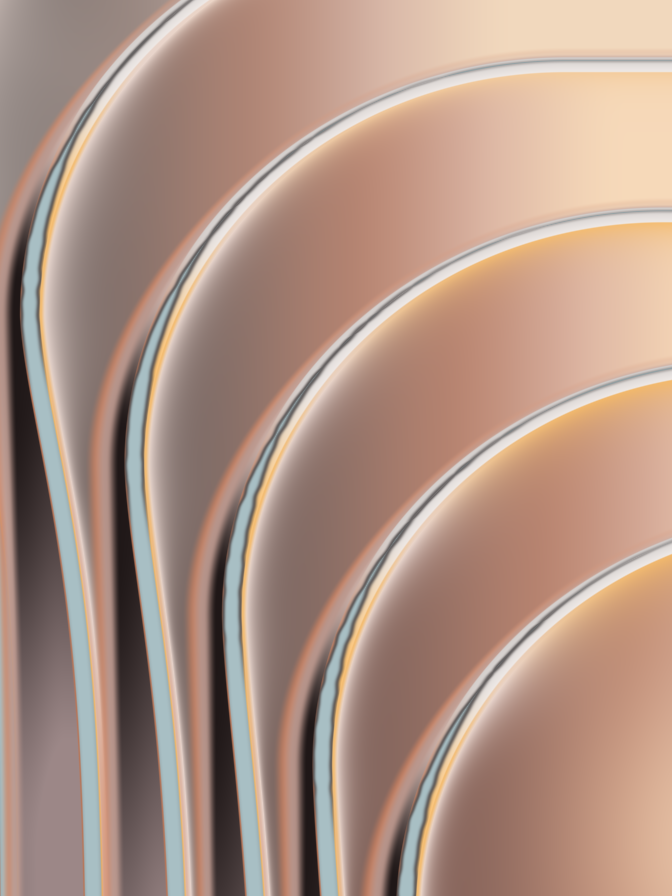
Reproduce this background procedurally as a Shadertoy shader.

```glsl
// Draws a cascade of curved rose-gold panels with glassy, light-catching rims.

// Layout, in canvas heights
const int   PANELS = 6;
const vec2  RADII = vec2(0.482, 0.447);   // radii of the bend of each rim
const float RIM = 0.0110;                 // half width of a rim
const float TAIL_LENGTH = 0.286;          // how quickly a tail drifts right
const float TAIL_DRIFT = 0.1016;          // drift of the first tail
const float TAIL_DECAY = 0.72;            // drift ratio between panels
const float RIPPLE = 0.18;                // waviness inside the glass

// Colours
const vec3 TAUPE  = vec3(0.47, 0.405, 0.39);
const vec3 UMBER  = vec3(0.53, 0.38, 0.34);
const vec3 CLAY   = vec3(0.73, 0.52, 0.44);
const vec3 BLUSH  = vec3(0.86, 0.70, 0.63);
const vec3 CREAM  = vec3(0.97, 0.85, 0.72);
const vec3 PEARL  = vec3(0.95, 0.88, 0.85);
const vec3 AMBER  = vec3(0.96, 0.73, 0.41);
const vec3 COPPER = vec3(0.82, 0.51, 0.37);
const vec3 ROSE   = vec3(0.74, 0.60, 0.56);
const vec3 MAUVE  = vec3(0.61, 0.53, 0.53);
const vec3 SILVER = vec3(0.89, 0.87, 0.86);
const vec3 GLASS  = vec3(0.66, 0.75, 0.77);
const vec3 INK    = vec3(0.12, 0.09, 0.09);
const vec3 STEEL  = vec3(0.33, 0.31, 0.31);

float hash(float n) { return fract(sin(n * 127.1) * 43758.5453); }

float noise(float x) {
    float f = fract(x);
    return mix(hash(floor(x)), hash(floor(x) + 1.0), f * f * (3.0 - 2.0 * f));
}

float line(float x, float centre, float width) {
    float k = (x - centre) / width;
    return exp(-k * k);
}

// Leftmost point of the rim with this index
vec2 rimAnchor(float i) {
    return vec2(-0.091 + 0.1283 * i - 0.0039 * i * i, 0.816 - 0.1676 * i);
}

// Metallic face: grey at the left, cream at the right
vec3 panelColor(vec2 p, float x, float i) {
    vec3 c = mix(TAUPE, UMBER, 0.8 * smoothstep(2.0, 5.0, i));
    c = mix(c, CLAY, smoothstep(0.02, 0.29, x));
    c = mix(c, BLUSH, smoothstep(0.23, 0.42, x));
    c = mix(c, CREAM, smoothstep(0.35, 0.55, x));
    c = mix(c, vec3(dot(c, vec3(0.33))), 0.65 * exp(-1.3 * i));
    float corner = length((p - vec2(0.78, 0.06)) / vec2(0.13, 0.18));
    return mix(c, CREAM, 0.6 * exp(-corner * corner));
}

// Glass rim: w runs from -1 (outside) to 1 (inside), turn from 0 (side) to 1 (top)
vec3 rimColor(float w, float turn, float below, float along) {
    float wave = (noise(along) - 0.5) * RIPPLE * (1.0 - smoothstep(0.0, 0.08, below));
    float core = mix(0.85, 0.0, smoothstep(0.08, 0.68, turn)) + wave;
    float centre = -0.15 - 0.4 * smoothstep(0.65, 1.0, turn);
    centre *= smoothstep(0.0, 0.3, turn);
    float off = w - centre;
    vec3 edge = mix(w < 0.0 ? COPPER : AMBER, SILVER, smoothstep(0.2, 0.6, turn));
    edge *= mix(0.93, 1.05, w * 0.5 + 0.5);
    vec3 c = mix(edge, GLASS, 1.0 - smoothstep(core - 0.1, core + 0.1, abs(off)));
    float dark = max(line(off, -core, 0.2), line(off, core, 0.25));
    dark *= mix(0.85, 0.3, smoothstep(0.65, 1.0, turn));
    return mix(c, STEEL, dark * (1.0 - 0.85 * smoothstep(0.0, 0.1, below)));
}

// Paints one panel with its shadow, outer reflection and rim over the colour
vec3 paintPanel(vec3 col, vec2 p, float i, float pixel) {
    // Distance to the rim: an elliptic bend that runs on into a drifting tail
    vec2 q = p - rimAnchor(i);
    float below = max(-q.y, 0.0);
    vec2 e = vec2(min(q.x - RADII.x, -0.001), max(q.y, 0.0));
    float k = length(e / RADII);
    float bend = k * (1.0 - k) / length(e / (RADII * RADII));
    float turn = clamp(e.y / (RADII.y * k), 0.0, 1.0);
    float tail = TAIL_DRIFT * pow(TAIL_DECAY, i)
               * (1.0 - exp(-pow(below / TAIL_LENGTH, 1.5)));
    float d = bend - tail;

    // Shadow gap and copper reflection outside the rim
    float merge = smoothstep(0.0, 0.75, turn);
    float ghost = bend - 0.25 * tail + mix(0.0365, 0.012, merge);
    float band = mix(0.0120, 0.005, merge) * mix(1.0, 0.75, smoothstep(0.0, 0.3, below));
    float lift = smoothstep(0.1, 0.6, below) * (1.1 - 0.15 * i);
    lift += 0.2 * smoothstep(0.01, 0.06, ghost) * smoothstep(0.0, 0.2, below);
    vec3 gap = mix(INK, MAUVE, clamp(lift, 0.0, 1.0));
    gap = mix(gap, mix(ROSE, SILVER, 0.35), smoothstep(0.08, 0.45, turn));
    col = mix(col, gap, smoothstep(0.0, band, ghost));
    float g = ghost / band;
    float bandMask = smoothstep(-1.6, -0.3, g) * (1.0 - smoothstep(0.4, 1.6, g));
    vec3 bandColor = mix(COPPER, ROSE, smoothstep(-1.0, 0.3, g));
    bandColor = mix(bandColor, BLUSH, 0.5 * smoothstep(0.3, 0.8, turn));
    col = mix(col, bandColor, bandMask * mix(0.9, 0.25, smoothstep(0.5, 1.0, turn)));

    // Panel face with the light spilling from its rim
    float rim = RIM * mix(1.0, 0.75, smoothstep(0.5, 1.0, turn));
    float w = d / rim;
    vec3 face = panelColor(p, q.x, i);
    vec3 glow = mix(PEARL, AMBER, smoothstep(0.55, 0.95, turn) * smoothstep(0.3, 3.5, i));
    float spread = mix(0.022 / (1.0 + 0.2 * i) + 0.04 * exp(-1.8 * i),
                       0.004 + 0.005 * i, smoothstep(0.3, 0.8, turn));
    spread *= mix(1.0, 0.25, smoothstep(0.0, 0.2, below));
    float plateau = rim * mix(1.5, 1.15, smoothstep(0.6, 1.0, turn));
    face = mix(face, glow, 0.9 * exp(-max(d - plateau, 0.0) / spread));
    vec3 lip = mix(AMBER, BLUSH, smoothstep(0.0, 0.25, below));
    face = mix(face, lip, 0.9 * line(w, 1.1, 0.28) * (1.0 - smoothstep(0.35, 0.7, turn)));
    col = mix(col, face, smoothstep(-pixel, pixel, d));

    // Rim on top
    float soft = max(pixel / rim, 0.1);
    float rimMask = 1.0 - smoothstep(1.0 - soft, 1.0 + soft, abs(w));
    return mix(col, rimColor(w, turn, below, q.y * 75.0 + i * 17.0), rimMask);
}

void mainImage(out vec4 fragColor, in vec2 fragCoord) {
    vec2 p = fragCoord / iResolution.y;
    vec3 col = GLASS;
    for (int i = 0; i < PANELS; i++)
        col = paintPanel(col, p, float(i), 1.0 / iResolution.y);
    fragColor = vec4(col, 1.0);
}
```
